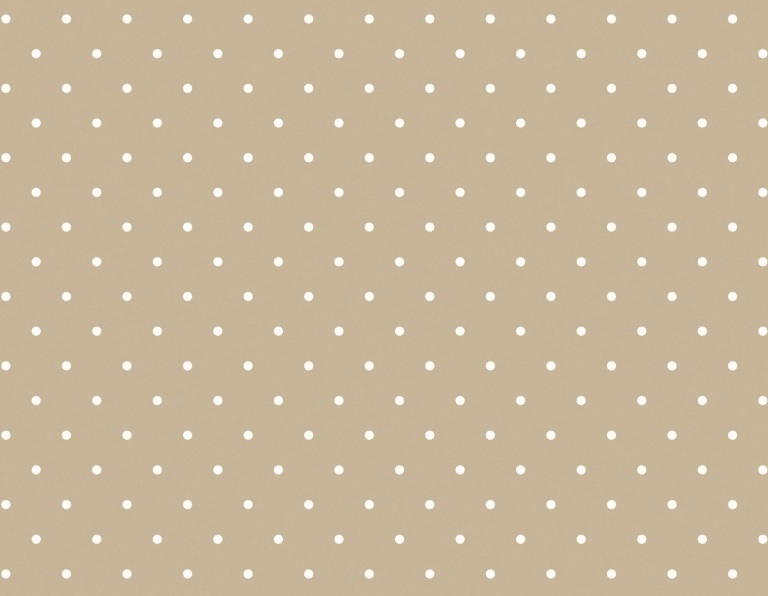
Reproduce this pattern procedurally as a Shadertoy shader.

```glsl
// Small ivory polka dots on warm beige, in rows offset by half a step.
// Two interleaved rectangular lattices give the distance to the nearest dot;
// a thin greyish halo and a faint value-noise grain soften the print.

// Lengths are fractions of the canvas width, measured from the top left.
const vec2  FIRST_DOT   = vec2(0.0077, 0.0247);
const vec2  REPEAT      = vec2(0.07885, 0.09033); // one step across, two rows down
const float DOT_RADIUS  = 0.0059;
const float HALO_WIDTH  = 0.0022;
const float HALO_AMOUNT = 0.6;
const float GRAIN_SCALE = 400.0;
const float GRAIN_DEPTH = 0.012;

const vec3 BEIGE = vec3(0.780, 0.710, 0.600);
const vec3 HALO  = vec3(0.760, 0.720, 0.640);
const vec3 IVORY = vec3(0.995, 0.985, 0.960);

float hash(vec2 cell) {
    vec3 q = fract(vec3(cell.xyx) * 0.1031);
    q += dot(q, q.yzx + 33.33);
    return fract((q.x + q.y) * q.z);
}

float valueNoise(vec2 p) {
    vec2 cell = floor(p);
    vec2 f = fract(p);
    f = f * f * (3.0 - 2.0 * f);
    float near = mix(hash(cell), hash(cell + vec2(1.0, 0.0)), f.x);
    float far = mix(hash(cell + vec2(0.0, 1.0)), hash(cell + 1.0), f.x);
    return mix(near, far, f.y);
}

// Distance to the nearest point of a rectangular lattice through the origin.
float latticeDistance(vec2 p) {
    return length((fract(p / REPEAT + 0.5) - 0.5) * REPEAT);
}

void mainImage(out vec4 fragColor, in vec2 fragCoord) {
    vec2 p = vec2(fragCoord.x, iResolution.y - fragCoord.y) / iResolution.x;
    float pixel = 1.0 / iResolution.x;

    // Staggered dots: the second lattice sits half a repeat along both axes.
    vec2 q = p - FIRST_DOT;
    float edge = min(latticeDistance(q), latticeDistance(q - 0.5 * REPEAT)) - DOT_RADIUS;

    // Ground with faint grain, then halo, then dot.
    vec3 color = BEIGE + GRAIN_DEPTH * (valueNoise(p * GRAIN_SCALE) - 0.5);
    color = mix(color, HALO, HALO_AMOUNT * (1.0 - smoothstep(0.0, HALO_WIDTH, edge)));
    color = mix(color, IVORY, 1.0 - smoothstep(-0.75 * pixel, 0.75 * pixel, edge));

    fragColor = vec4(color, 1.0);
}
```
